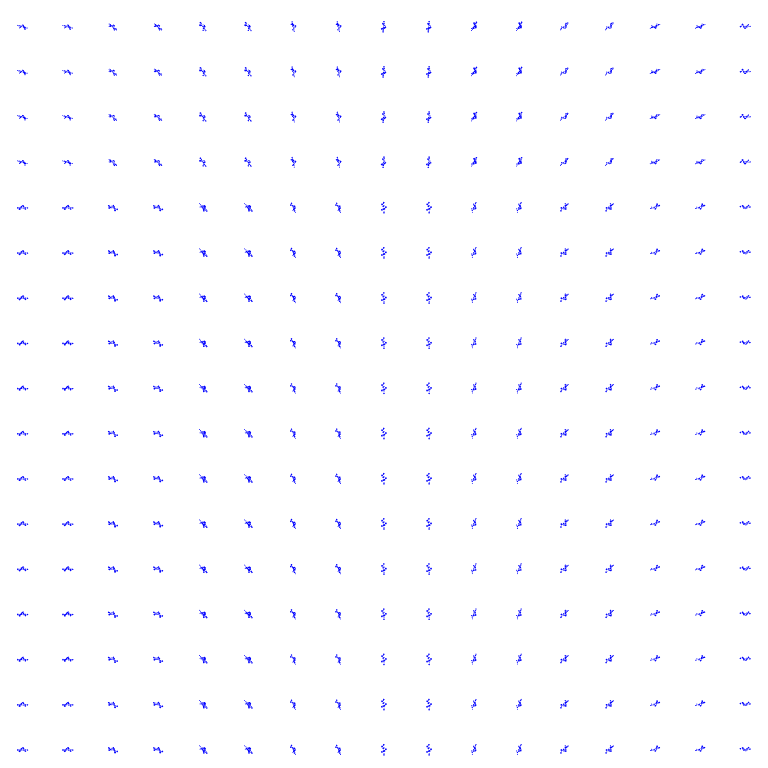
Give the GLSL for this pattern, as a WebGL 2 fragment shader.

```glsl
#version 300 es
precision highp float;

uniform vec2 u_resolution;
out vec4 fragColor;

float hash(vec3 p) {
    p = fract(p * vec3(0.1031, 0.1030, 0.0973));
    p += dot(p, p.yzx + 33.33);
    return fract((p.x + p.y) * p.z);
}

vec2 turnClockwise(vec2 p, float angle) {
    float c = cos(angle), s = sin(angle);
    return mat2(c, s, -s, c) * p;
}

// Distance to a ragged caret with side arms, built from uneven dots
float markDistance(vec2 p, vec2 seed) {
    float d = 1.0;
    for (int i = 0; i < 8; i++) {
        float t = float(i) / 7.0 * 2.0 - 1.0;
        float id = float(i);
        vec2 jitter = vec2(hash(vec3(seed, id)), hash(vec3(seed, id + 20.0))) - 0.5;
        float radius = mix(0.009, 0.021, hash(vec3(seed, id + 40.0)));

        // Arms to either side
        vec2 arm = vec2(t * 0.11, -0.008) + jitter * 0.018;
        d = min(d, length(p - arm) - radius * 0.85);

        // Sloping legs below the peak
        vec2 leg = vec2(t * 0.062, 0.045 - 0.085 * abs(t)) - jitter * 0.016;
        d = min(d, length(p - leg) - radius);
    }
    return d;
}

void main() {
    vec2 grid = gl_FragCoord.xy / u_resolution * 17.0;
    vec2 cell = floor(grid);
    vec2 p = fract(grid) - vec2(0.5, 0.41);

    // Column pairs share a turn; the top four rows lean further
    float pair = floor(cell.x / 2.0);
    float topBand = step(13.0, cell.y);
    float lean = 0.28 * topBand * (1.0 - pair / 8.0);
    p = turnClockwise(p, 3.14159 * pair / 8.0 + lean);

    float pixel = 17.0 / min(u_resolution.x, u_resolution.y);
    float d = markDistance(p, vec2(pair + 1.0, topBand + 3.0));
    float ink = clamp(0.5 - d / pixel, 0.0, 1.0);

    vec3 paper = vec3(1.0);
    vec3 blue = vec3(0.02, 0.02, 1.0);
    fragColor = vec4(mix(paper, blue, ink), 1.0);
}
```
